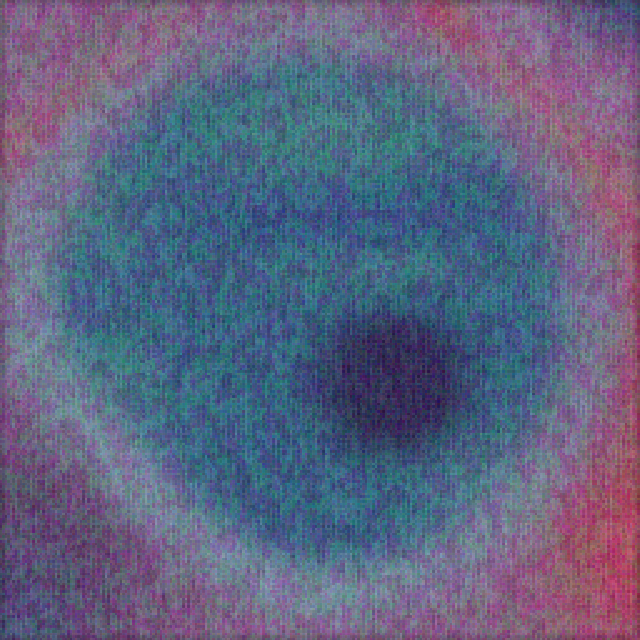
Reproduce this background procedurally as a Shadertoy shader.

```glsl
// Draws a hazy blue-green disc with a dark off-centre spot, a pale rim and a mauve-red woven surround.

const float CELLS = 256.0; // mosaic cells across the canvas

float hash(vec2 p) {
    vec3 q = fract(vec3(p.xyx) * 0.1031);
    q += dot(q, q.yzx + 33.33);
    return fract((q.x + q.y) * q.z);
}

float valueNoise(vec2 p) {
    vec2 i = floor(p), f = fract(p);
    f = f * f * (3.0 - 2.0 * f);
    return mix(mix(hash(i), hash(i + vec2(1, 0)), f.x),
               mix(hash(i + vec2(0, 1)), hash(i + vec2(1, 1)), f.x), f.y);
}

// Soft elliptical spot, 1 at its centre
float glow(vec2 p, vec2 centre, vec2 size) {
    vec2 d = (p - centre) / size;
    return exp(-dot(d, d));
}

// Soft stroke along the segment from a to b
float stroke(vec2 p, vec2 a, vec2 b, float width) {
    vec2 ab = b - a;
    float t = clamp(dot(p - a, ab) / dot(ab, ab), 0.0, 1.0);
    float d = length(p - a - ab * t) / width;
    return exp(-d * d);
}

// Ragged patches with upright streaks, 0 to 1
float patches(vec2 p, float seed) {
    float n = 0.28 * valueNoise(p * vec2(45.0, 42.0) + seed)
            + 0.37 * valueNoise(p * vec2(90.0, 75.0) + seed * 2.0)
            + 0.35 * valueNoise(p * vec2(230.0, 110.0) + seed * 3.0);
    return smoothstep(0.44, 0.56, n);
}

// Mauve and red field around the disc
vec3 surround(vec2 p) {
    vec3 col = vec3(0.51, 0.38, 0.52);
    vec3 red = vec3(0.67, 0.29, 0.37);
    vec3 coral = vec3(0.64, 0.36, 0.43);
    vec3 dusk = vec3(0.34, 0.28, 0.42);
    vec3 navy = vec3(0.24, 0.30, 0.46);
    col = mix(col, dusk, 0.9 * glow(p, vec2(0.03, 0.14), vec2(0.23, 0.22)));
    col = mix(col, navy, 0.6 * glow(p, vec2(0.0, 0.02), vec2(0.14, 0.10)));
    col = mix(col, coral, 0.55 * stroke(p, vec2(0.02, 0.77), vec2(0.28, 0.94), 0.045));
    col = mix(col, red, 0.75 * stroke(p, vec2(0.69, 0.97), vec2(0.83, 0.83), 0.045));
    col = mix(col, coral, 0.85 * stroke(p, vec2(0.83, 0.83), vec2(0.97, 0.66), 0.07));
    col = mix(col, red, 0.95 * glow(p, vec2(1.0, 0.13), vec2(0.15, 0.20)));
    col = mix(col, red, 0.6 * stroke(p, vec2(1.0, 0.2), vec2(1.0, 0.6), 0.03));
    col = mix(col, vec3(0.56, 0.42, 0.58), 0.8 * stroke(p, vec2(0.80, 0.96), vec2(0.94, 0.84), 0.06));
    return mix(col, navy, 0.9 * glow(p, vec2(1.0, 1.0), vec2(0.12, 0.07)));
}

// Blue disc with teal drifts
vec3 discColour(vec2 p) {
    vec3 col = vec3(0.23, 0.38, 0.51);
    vec3 teal = vec3(0.29, 0.47, 0.51);
    col = mix(col, teal, 0.9 * glow(p, vec2(0.53, 0.80), vec2(0.24, 0.09)));
    col = mix(col, teal, 0.8 * glow(p, vec2(0.14, 0.68), vec2(0.10, 0.11)));
    col = mix(col, teal, 0.8 * glow(p, vec2(0.17, 0.38), vec2(0.10, 0.10)));
    col = mix(col, teal, 0.8 * glow(p, vec2(0.76, 0.25), vec2(0.11, 0.10)));
    col = mix(col, teal, 0.5 * glow(p, vec2(0.60, 0.58), vec2(0.22, 0.04)));
    col = mix(col, vec3(0.22, 0.34, 0.52), 0.8 * glow(p, vec2(0.56, 0.66), vec2(0.26, 0.05)));
    return col;
}

void mainImage(out vec4 fragColor, in vec2 fragCoord) {
    vec2 uv = fragCoord / iResolution.xy;
    vec2 cell = floor(uv * CELLS);
    vec2 block = (cell + 0.5) / CELLS;

    // Disc distance, flattened towards the lower left
    vec2 offset = uv - vec2(0.475, 0.505);
    vec2 dir = offset / max(length(offset), 0.001);
    float flatten = pow(max(dot(dir, vec2(-0.707)), 0.0), 5.0);
    float radius = length(offset) + 0.08 * flatten;

    // Disc over surround, joined by the pale rim
    vec3 col = mix(discColour(uv), surround(uv), smoothstep(0.37, 0.495, radius));
    float lowerLeft = smoothstep(-0.5, 0.8, dot(dir, normalize(vec2(-0.6, -0.8))));
    vec3 rimColour = mix(vec3(0.49, 0.46, 0.58), vec3(0.47, 0.51, 0.61), lowerLeft);
    float rimOffset = (radius - 0.445) / 0.055;
    col = mix(col, rimColour, mix(0.7, 0.9, lowerLeft) * exp(-rimOffset * rimOffset));

    // Dark spot with a soft halo
    float spot = length((uv - vec2(0.615, 0.40)) * vec2(0.97, 1.05));
    col = mix(col, vec3(0.19, 0.25, 0.38), 0.6 * (1.0 - smoothstep(0.08, 0.20, spot)));
    col = mix(col, vec3(0.21, 0.17, 0.34), 0.9 * (1.0 - smoothstep(0.065, 0.135, spot)));

    // Blocky colour patches, calmer inside the spot
    float calm = mix(0.5, 1.0, smoothstep(0.08, 0.17, spot));
    col += calm * (patches(block, 7.0) - 0.5) * vec3(-0.03, 0.11, 0.01);
    col += calm * (patches(block, 31.0) - 0.5) * vec3(0.05, -0.01, 0.06);

    // Woven threads and fine grain
    float thread = sin(uv.x * 6.28318 * 128.0) * 0.016 + sin(uv.y * 6.28318 * 128.0) * 0.010;
    float streak = valueNoise(vec2(cell.x, block.y * 45.0)) - 0.5;
    vec3 grain = vec3(hash(cell + 11.0), hash(cell + 47.0), hash(cell + 83.0)) - 0.5;
    col += thread + 0.06 * streak + 0.12 * grain;

    // Thin dark border
    vec2 edge = min(uv, 1.0 - uv);
    col *= mix(0.85, 1.0, smoothstep(0.0, 0.015, min(edge.x, edge.y)));
    fragColor = vec4(clamp(col, 0.0, 1.0), 1.0);
}
```
